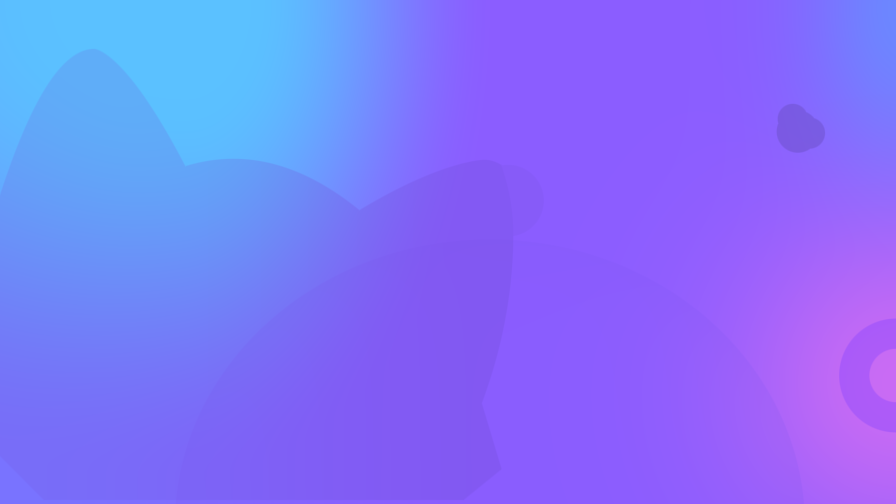
This background is drawn by a Shadertoy shader. Its source:

```glsl
// Antialiased coverage of the region where d is positive
float cover(float d) {
    float w = 0.75 / iResolution.y * max(1.0, fwidth(d) * iResolution.y);
    return smoothstep(-w, w, d);
}

// Positive inside a disc
float disc(vec2 p, vec2 center, float radius) {
    return radius - length(p - center);
}

// Positive inside the large two-eared silhouette
float silhouette(vec2 p) {
    // Upper outline: two pointed arches and a dome
    float a = p.x - 0.187;
    float leftArch = 0.903 - (a < 0.0 ? 8.3 * a * a : 3.03 * pow(a, 1.5));
    float b = p.x - 0.463;
    float dome = 0.685 - 1.63 * b * b;
    float c = p.x - 0.961;
    float rightArch = 0.683 - (c < 0.0 ? 0.81 * pow(-c, 1.5) : 9.0 * c * c);
    float top = max(max(leftArch, dome), rightArch);

    // Right outline: bowed side, then a pointed corner
    float h = p.y - 0.537;
    float side = 1.0185 - (h > 0.0 ? 1.3 : 0.55) * h * h;
    side = max(side, 0.956 + 0.3 * (0.2 - p.y));
    side = min(side, 0.995 + 1.23 * (p.y - 0.069));

    float d = min(top - p.y, side - p.x);
    return min(d, min(p.y - 0.008, p.x + p.y - 0.095));
}

vec3 backdrop(vec2 p) {
    vec3 col = vec3(0.545, 0.365, 1.0);

    // Soft blue wash on the left
    col = mix(col, vec3(0.45, 0.48, 1.0), 0.75 * (1.0 - smoothstep(0.0, 1.0, p.x)));

    // Cyan glow at the upper left
    vec2 q = (p - vec2(0.37, 1.0)) / vec2(p.x > 0.37 ? 0.62 : 1.3, 0.95);
    col = mix(col, vec3(0.355, 0.755, 1.0), 1.0 - smoothstep(0.2, 1.0, length(q)));

    // Blue corner at the upper right
    q = p - vec2(1.8, 0.98);
    col = mix(col, vec3(0.42, 0.53, 1.0), exp(-dot(q * q, vec2(25.0, 8.0))));

    // Pink glow at the right
    q = p - vec2(1.79, 0.24);
    return mix(col, vec3(0.79, 0.42, 0.955), exp(-9.5 * dot(q, q)));
}

void mainImage(out vec4 fragColor, in vec2 fragCoord) {
    vec2 p = fragCoord / iResolution.y;
    vec3 col = backdrop(p);
    vec3 shade = vec3(0.45, 0.31, 0.85);

    // Rounded hill, darkest along its rim
    float hill = 1.0 - length((p - vec2(0.972, -0.042)) / vec2(0.625, 0.567));
    float rim = mix(0.06, 0.17, exp(-8.0 * max(hill, 0.0)));
    col = mix(col, vec3(0.48, 0.33, 0.94), rim * cover(hill * 0.59));

    // Round bump behind the right arch
    float head = cover(silhouette(p));
    float bump = cover(disc(p, vec2(1.008, 0.602), 0.071));
    col = mix(col, shade, 0.17 * bump * (1.0 - head));

    // Silhouette, shaded more toward its right side
    col = mix(col, shade, head * mix(0.17, 0.32, smoothstep(0.2, 1.0, p.x)));

    // Small three-lobed blob
    float blob = max(disc(p, vec2(1.573, 0.764), 0.030),
                     disc(p, vec2(1.606, 0.736), 0.031));
    blob = max(blob, disc(p, vec2(1.583, 0.739), 0.042));
    col = mix(col, vec3(0.42, 0.31, 0.78), 0.5 * cover(blob));

    // Ring cut by the right border
    float ring = 0.030 - abs(length(p - vec2(1.778, 0.255)) - 0.083);
    col = mix(col, vec3(0.50, 0.25, 1.0), 0.36 * cover(ring));

    fragColor = vec4(col, 1.0);
}
```
